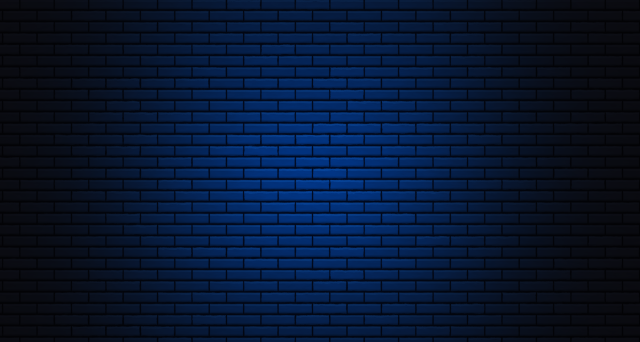
Write a Shadertoy shader that draws this texture.

```glsl
// A dark running-bond brick wall lit by a soft blue glow near the centre.
// Bricks are rounded boxes in a staggered grid, with edges chipped by layered
// sines, a pale upper bevel, and a smooth falloff into near black at the sides.

float hash(vec2 p) {
    return fract(sin(dot(p, vec2(41.3, 289.1))) * 4375.5);
}

float layeredSines(vec2 p) {
    float sum = 0.0, amp = 0.5;
    for (int i = 0; i < 4; i++) {
        sum += amp * sin(p.x + 1.7 * sin(p.y)) * cos(0.8 * p.y + sin(0.6 * p.x));
        p = mat2(1.6, 1.2, -1.2, 1.6) * p + 2.3;
        amp *= 0.55;
    }
    return sum;
}

float roundedBox(vec2 p, vec2 halfSize, float radius) {
    vec2 q = abs(p) - halfSize + radius;
    return length(max(q, 0.0)) + min(max(q.x, q.y), 0.0) - radius;
}

// Glow strength: broad shoulders sideways, slower fade up and down.
float glow(vec2 p) {
    vec2 d = abs(p - vec2(-0.022, -0.015));
    float broad = exp(-pow(d.x / 0.54, 2.5) - pow(d.y / 0.60, 1.8));
    float core = exp(-dot(d, d) / 0.07);
    return 0.86 * broad + 0.16 * core;
}

void mainImage(out vec4 fragColor, in vec2 fragCoord) {
    vec2 p = (fragCoord - 0.5 * iResolution.xy) / iResolution.y;
    float pixel = 1.0 / iResolution.y;

    // Staggered grid, rows counted downwards
    vec2 pitch = vec2(0.1007, 0.03294);
    float row = floor((0.4539 - p.y) / pitch.y + 0.5);
    float column = (p.x + 0.0218) / pitch.x + 0.5 * mod(row, 2.0);
    vec2 id = vec2(floor(column), row);
    vec2 local = vec2((fract(column) - 0.5) * pitch.x,
                      p.y - 0.4539 + row * pitch.y);

    // Chipped outline, rougher on some bricks
    float seed = hash(id);
    float wear = mix(0.0003, 0.0016, seed * seed);
    float chip = wear * layeredSines(p * 130.0 + seed * 6.0);
    float d = roundedBox(local, vec2(0.0484, 0.0138), 0.0015) + chip;
    float brick = 1.0 - smoothstep(-0.8 * pixel, 0.8 * pixel, d);

    // Face shading: pale upper bevel, darker lower edge, faint grain
    float top = local.y + chip * 1.5;
    float bevel = smoothstep(0.0065, 0.0095, top);
    float lower = 1.0 - smoothstep(-0.0135, -0.0065, local.y);
    float shade = 0.96 + 0.14 * bevel - 0.25 * lower;
    shade += 0.08 * (seed - 0.5) + 0.04 * layeredSines(p * vec2(70.0, 190.0));

    // Light on brick and mortar
    float light = glow(p);
    vec3 face = vec3(0.040, 0.041, 0.060) + light * vec3(-0.032, 0.165, 0.455);
    face += bevel * light * vec3(0.015, 0.025, 0.010);
    vec3 mortar = vec3(0.010, 0.011, 0.020) + light * vec3(-0.006, 0.025, 0.100);
    vec3 color = mix(mortar, face * shade, brick);

    fragColor = vec4(max(color, 0.0), 1.0);
}
```
